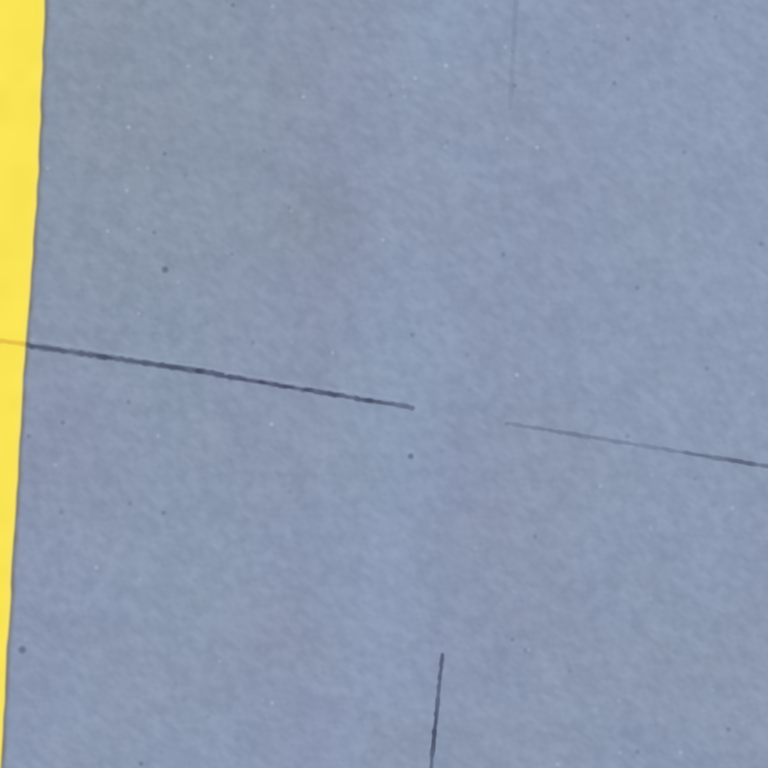
Write a three.js fragment shader that draws this texture.

```glsl
varying vec2 vUv;

float hash(vec2 p) {
  vec3 q = fract(vec3(p.xyx) * 0.1031);
  q += dot(q, q.yzx + 33.33);
  return fract((q.x + q.y) * q.z);
}

float noise(vec2 p) {
  vec2 i = floor(p);
  vec2 f = fract(p);
  f = f * f * (3.0 - 2.0 * f);
  float low = mix(hash(i), hash(i + vec2(1.0, 0.0)), f.x);
  float high = mix(hash(i + vec2(0.0, 1.0)), hash(i + 1.0), f.x);
  return mix(low, high, f.y);
}

float fbm(vec2 p) {
  float sum = 0.0;
  float gain = 0.5;
  for (int i = 0; i < 4; i++) {
    sum += gain * noise(p);
    p = mat2(1.6, 1.2, -1.2, 1.6) * p + 17.3;
    gain *= 0.5;
  }
  return sum / 0.9375;
}

float segmentDistance(vec2 p, vec2 a, vec2 b) {
  vec2 d = b - a;
  float t = clamp(dot(p - a, d) / dot(d, d), 0.0, 1.0);
  return length(p - a - d * t);
}

// Soft ragged stroke between two points
float stroke(vec2 p, vec2 a, vec2 b, float halfWidth) {
  float rough = (noise(p * 170.0) - 0.5) * 0.0022;
  float d = segmentDistance(p, a, b) + rough;
  return 1.0 - smoothstep(halfWidth * 0.2, halfWidth * 1.6, d);
}

float spot(vec2 p, vec2 center, float radius) {
  return 1.0 - smoothstep(radius * 0.1, radius, length(p - center));
}

// Sparse flecks of varied strength, one candidate per cell
float flecks(vec2 p, float scale, float density, float seed) {
  vec2 q = p * scale;
  vec2 cell = floor(q) + seed;
  vec2 center = 0.35 + 0.3 * vec2(hash(cell + 5.1), hash(cell + 9.7));
  float present = step(1.0 - density, hash(cell));
  return present * hash(cell + 2.3) * spot(fract(q), center, 0.35);
}

vec3 pavement(vec2 p) {
  vec3 blue = vec3(0.545, 0.603, 0.698);
  vec3 violet = vec3(0.543, 0.585, 0.690);
  vec3 grey = vec3(0.535, 0.583, 0.645);
  float broad = fbm(p * vec2(4.5, 2.5) + 4.0);
  vec3 color = mix(violet, blue, smoothstep(0.25, 0.75, broad));

  // Greyer upper left, pale central band, dull patches
  float corner = smoothstep(0.75, 0.0, length((p - vec2(0.1, 0.92)) * vec2(1.1, 0.9)));
  color = mix(color, grey, 0.7 * corner);
  float bandX = 0.56 - 0.08 * (1.0 - p.y);
  color += vec3(0.008, 0.018, 0.020) * exp(-pow((p.x - bandX) / 0.075, 2.0));
  color += 0.012 * smoothstep(0.4, 1.0, p.x) * p.y;
  float dull = smoothstep(0.52, 0.75, fbm(p * 7.0 + 31.0));
  color = mix(color, vec3(0.55, 0.595, 0.66), 0.3 * dull);
  color -= vec3(0.010, 0.014, 0.024) * spot(p, vec2(0.42, 0.71), 0.10);

  // Slanted grain
  vec2 slanted = mat2(0.8, 0.6, -0.6, 0.8) * p;
  color += (noise(slanted * vec2(80.0, 120.0)) - 0.5) * 0.034;
  color += (noise(slanted * vec2(160.0, 210.0) + 8.0) - 0.5) * 0.022;
  color += (fbm(p * 28.0) - 0.5) * 0.026;
  color += 0.08 * flecks(p, 75.0, 0.015, 3.0);
  color -= 0.08 * flecks(p, 68.0, 0.015, 41.0);
  return color;
}

void main() {
  vec2 p = vUv;
  vec3 color = pavement(p);
  vec3 ink = vec3(0.26, 0.29, 0.38);

  // Long crack fading through its middle
  float wear = 0.55 + 0.45 * noise(p * vec2(85.0, 20.0));
  float dark = stroke(p, vec2(0.032, 0.551), vec2(0.29, 0.512), 0.0037);
  dark = max(dark, stroke(p, vec2(0.27, 0.514), vec2(0.537, 0.469), 0.0031));
  dark *= 1.0 - 0.4 * smoothstep(0.47, 0.54, p.x);
  float faint = stroke(p, vec2(0.66, 0.449), vec2(1.01, 0.391), 0.0028);
  float farWear = 0.36 + 0.28 * smoothstep(0.85, 0.95, p.x);
  color = mix(color, ink, max(dark * wear, faint * farWear * wear));
  color += 0.02 * stroke(p, vec2(0.04, 0.558), vec2(0.52, 0.479), 0.002);

  // Short lower crack and faint upper seam
  float lower = stroke(p, vec2(0.576, 0.147), vec2(0.560, -0.01), 0.0028);
  color = mix(color, ink, lower * wear * 0.9);
  float seam = stroke(p, vec2(0.672, 1.0), vec2(0.664, 0.86), 0.0035);
  color = mix(color, ink, seam * 0.10);

  // Isolated pits
  float pits = max(spot(p, vec2(0.215, 0.649), 0.007), spot(p, vec2(0.535, 0.406), 0.006));
  pits = max(pits, spot(p, vec2(0.029, 0.154), 0.008));
  color = mix(color, ink, pits * 0.5);

  // Painted stripe with a worn, shadowed border
  float edge = 0.059 * p.y + 0.004 * smoothstep(0.5, 0.8, p.y) * (1.0 - p.y) * 4.0;
  edge += (noise(vec2(p.y * 45.0, 2.0)) - 0.5) * 0.0022;
  float side = p.x - edge;
  float shade = exp(-pow((side - 0.002) / 0.0035, 2.0));
  color = mix(color, vec3(0.46, 0.44, 0.40), shade * (0.35 + 0.4 * noise(p * 60.0)));
  vec3 yellow = vec3(0.98, 0.90, 0.33) + (noise(p * 40.0) - 0.5) * 0.02;
  yellow = mix(yellow, vec3(0.95, 0.88, 0.52), smoothstep(-0.009, 0.0, side) * 0.7);
  float scuff = stroke(p, vec2(-0.01, 0.558), vec2(0.03, 0.552), 0.003);
  yellow = mix(yellow, vec3(0.86, 0.68, 0.25), scuff * 0.6);
  color = mix(color, yellow, 1.0 - smoothstep(-0.0025, 0.0025, side));

  gl_FragColor = vec4(clamp(color, 0.0, 1.0), 1.0);
}
```
